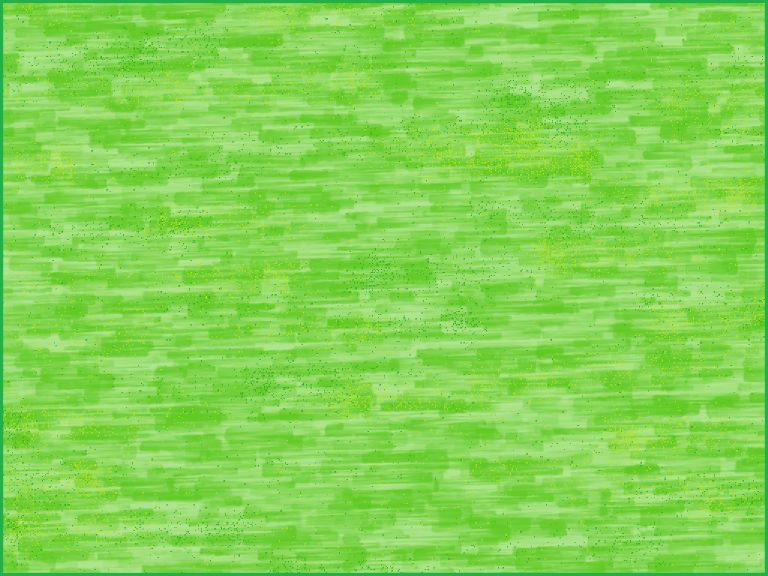
Reproduce this texture procedurally as a Shadertoy shader.

```glsl
// Dry horizontal brush strokes of green on pale paper, with sprayed specks and a thin frame.
#define PAPER vec3(0.91, 0.97, 0.86)
#define GREEN vec3(0.365, 0.785, 0.125)
#define YELLOW vec3(0.74, 0.90, 0.06)
#define DARK vec3(0.17, 0.67, 0.10)
#define FRAME vec3(0.13, 0.69, 0.29)
#define FRAME_WIDTH 0.0055
#define TILT 0.025
#define STROKE vec2(0.16, 0.018)
#define LAYERS 5
#define SPRAY vec2(0.42, 0.10)
#define SPECKS 384.0

float hash(vec2 p) {
    vec3 q = fract(p.xyx * vec3(0.1031, 0.1030, 0.0973));
    q += dot(q, q.yzx + 33.33);
    return fract((q.x + q.y) * q.z);
}

vec2 hash2(vec2 p) {
    return vec2(hash(p), hash(p + vec2(71.3, 29.7)));
}

float noise(vec2 p) {
    vec2 i = floor(p), f = fract(p);
    f = f * f * (3.0 - 2.0 * f);
    return mix(mix(hash(i), hash(i + vec2(1, 0)), f.x),
               mix(hash(i + vec2(0, 1)), hash(i + vec2(1, 1)), f.x), f.y);
}

// Opacity of one stroke: a firm rounded head, then a tail broken up by bristles
float stroke(vec2 p, vec2 id, vec2 size) {
    vec2 shape = hash2(id + 13.1);
    vec2 kind = hash2(id + 57.9);
    vec2 halfSize = size * mix(vec2(0.3, 0.4), vec2(0.65, 0.85), shape);
    vec2 edge = halfSize - abs(p);
    if (min(edge.x, edge.y) < 0.0) return 0.0;

    float side = kind.x < 0.5 ? -1.0 : 1.0;
    float along = 0.5 + 0.5 * side * p.x / halfSize.x;
    float bristle = noise(vec2(p.x * 15.0, p.y * 300.0) + id * 7.0);
    bristle = smoothstep(0.1, 0.9, bristle) * 1.1;
    float body = mix(1.0, bristle, smoothstep(0.05, 0.5, along)) * (1.0 - 0.5 * along);

    // Rounded outline with a ragged rim
    float radius = 0.7 * halfSize.y;
    vec2 corner = max(radius - edge, 0.0);
    float depth = radius - length(corner);
    depth -= 0.003 * noise(p * vec2(120.0, 260.0) + id * 3.0);
    return mix(0.25, 0.8, kind.y) * body * smoothstep(0.0, 0.0045, depth);
}

// Share of paper still showing through one layer of strokes
float bareLayer(vec2 p, float layer) {
    vec2 size = STROKE * (0.8 + 0.13 * layer);
    vec2 grid = p / size + layer * vec2(17.37, 31.61) + 40.0;
    float row = floor(grid.y);
    float bare = 1.0;
    for (int j = -1; j <= 1; j++) {
        float y = row + float(j);
        float shift = hash(vec2(y, layer + 5.0)) * 9.0;
        float column = floor(grid.x + shift);
        for (int i = -1; i <= 1; i++) {
            vec2 id = vec2(column + float(i), y);
            vec2 center = id + hash2(id + layer * 91.0);
            vec2 local = (vec2(grid.x + shift, grid.y) - center) * size;
            bare *= 1.0 - stroke(local, id + layer * 37.0, size);
        }
    }
    return bare;
}

// Speck density: round puffs, each trailing a long flat tail
float sprayDensity(vec2 p, float seed) {
    vec2 cell = floor(p / SPRAY);
    float density = 0.01;
    for (int j = -1; j <= 1; j++)
    for (int i = -1; i <= 1; i++) {
        vec2 id = cell + vec2(i, j);
        vec2 kind = hash2(id + seed + 19.0);
        vec2 d = p - (id + hash2(id + seed)) * SPRAY;
        float u = d.x * (kind.x < 0.5 ? -1.0 : 1.0);
        float puff = 0.38 * kind.y * kind.y * exp(-dot(d, d) / 0.0010);
        float tail = smoothstep(-0.03, 0.02, u) * (1.0 - smoothstep(0.06, 0.38, u));
        density += puff + 0.22 * kind.y * tail * exp(-d.y * d.y / 0.0008);
    }
    return density;
}

// Coverage of tiny square specks scattered by density
float specks(vec2 p, float density, float seed) {
    vec2 grid = p * SPECKS;
    vec2 id = floor(grid) + seed;
    vec2 d = abs(fract(grid) - 0.5);
    float pixel = SPECKS / iResolution.y;
    float mask = clamp((0.5 - max(d.x, d.y)) / pixel + 0.5, 0.0, 1.0);
    return step(hash(id), density) * mask * mix(0.35, 0.95, hash(id + 211.0));
}

void mainImage(out vec4 fragColor, in vec2 fragCoord) {
    vec2 p = fragCoord / iResolution.y;
    vec2 canvas = iResolution.xy / iResolution.y;

    // Overlapping strokes, with the barest gaps toned down
    vec2 tilted = p - vec2(0.0, TILT * p.x);
    float bare = 1.0;
    for (int k = 0; k < LAYERS; k++) bare *= bareLayer(tilted, float(k));
    bare = 0.74 * (1.0 - exp(-1.6 * bare));
    vec3 color = mix(GREEN, PAPER, bare);

    // Sprayed specks
    color = mix(color, DARK, specks(p, 0.6 * sprayDensity(tilted, 83.0), 307.0));
    color = mix(color, YELLOW, specks(p, 1.1 * sprayDensity(tilted, 41.0), 101.0));

    // Frame
    vec2 border = min(p, canvas - p);
    float inside = (min(border.x, border.y) - FRAME_WIDTH) * iResolution.y;
    color = mix(FRAME, color, clamp(inside + 0.5, 0.0, 1.0));
    fragColor = vec4(color, 1.0);
}
```
